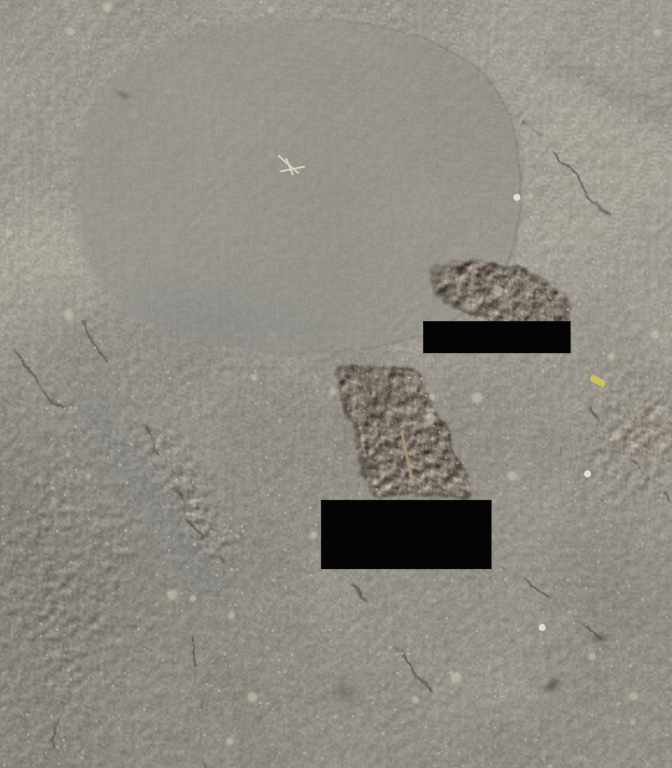
A Shadertoy shader for this texture:

```glsl
// Worn asphalt with a smooth round patch, two potholes, cracks, grit and two black bars.
const vec3 ASPHALT = vec3(0.595, 0.58, 0.545);
const vec3 PATCH = vec3(0.585, 0.578, 0.55);
const vec3 DUST = vec3(0.70, 0.68, 0.635);
const vec3 SOIL = vec3(0.49, 0.455, 0.415);
const vec3 TAR = vec3(0.51, 0.52, 0.515);
const vec3 SHADOW = vec3(0.29, 0.275, 0.25);
const vec3 STRAW = vec3(0.80, 0.77, 0.68);
const vec3 BAR = vec3(0.015);
const float GRAIN = 0.075;
const float CRACK_WIDTH = 0.0016;

float hash(vec2 p) {
    return fract(sin(dot(p, vec2(127.1, 311.7))) * 43758.5453);
}

float noise(vec2 p) {
    vec2 i = floor(p), f = fract(p);
    f = f * f * (3.0 - 2.0 * f);
    return mix(mix(hash(i), hash(i + vec2(1, 0)), f.x),
               mix(hash(i + vec2(0, 1)), hash(i + vec2(1, 1)), f.x), f.y);
}

float fbm(vec2 p) {
    float sum = 0.0, amp = 0.5;
    for (int i = 0; i < 5; i++) {
        sum += amp * noise(p);
        p = mat2(1.6, 1.2, -1.2, 1.6) * p + 7.3;
        amp *= 0.5;
    }
    return sum;
}

float segment(vec2 p, vec2 a, vec2 b) {
    vec2 d = b - a;
    return length(p - a - d * clamp(dot(p - a, d) / dot(d, d), 0.0, 1.0));
}

float box(vec2 p, vec2 halfSize) {
    vec2 d = abs(p) - halfSize;
    return length(max(d, 0.0)) + min(max(d.x, d.y), 0.0);
}

float blob(vec2 p, vec2 center, vec2 radius) {
    vec2 q = (p - center) / radius;
    return exp(-dot(q, q));
}

float cover(float d, float soft) { return 1.0 - smoothstep(-soft, soft, d); }

// Scattered round grit: one jittered stone per cell, kept with the given chance.
float grit(vec2 p, float cells, float chance) {
    vec2 id = floor(p * cells), f = fract(p * cells);
    vec2 spot = 0.3 + 0.4 * vec2(hash(id + 3.1), hash(id + 8.7));
    float radius = 0.1 + 0.17 * hash(id + 5.3);
    return step(hash(id), chance) * cover(length(f - spot) - radius, 0.1);
}

void mainImage(out vec4 fragColor, in vec2 fragCoord) {
    vec2 p = fragCoord / iResolution.y;
    float px = 0.8 / iResolution.y;
    vec2 warp = vec2(fbm(p * 34.0), fbm(p * 34.0 + 41.0)) - 0.48;
    vec2 w = p + 0.022 * warp;
    float relief = fbm(p * 110.0) - fbm(p * 110.0 + vec2(-0.35, 0.5));

    // Broad tone: pale dust on the left and upper right, darker lower left
    vec3 col = ASPHALT * (0.93 + 0.14 * fbm(p * 9.0));
    col *= 0.97 + 0.07 * smoothstep(0.1, 0.9, p.y);
    col = mix(col, DUST, 0.65 * blob(w, vec2(0.05, 0.66), vec2(0.09, 0.07)));
    col = mix(col, DUST, 0.3 * blob(w, vec2(0.77, 0.78), vec2(0.14, 0.25)));
    col *= 1.0 - 0.09 * blob(p, vec2(0.08, 0.27), vec2(0.24, 0.25));

    // Tar streaks
    float streak = exp(-pow(segment(w, vec2(0.12, 0.47), vec2(0.27, 0.24)) / 0.027, 2.0));
    streak += 0.7 * exp(-pow(segment(w, vec2(0.72, 0.92), vec2(0.86, 0.85)) / 0.018, 2.0));
    col = mix(col, TAR, 0.55 * min(streak, 1.0));

    // Loose rubble beside the potholes, on the right edge and along the lower left
    float rubble = blob(w, vec2(0.505, 0.59), vec2(0.045, 0.03))
        + blob(w, vec2(0.84, 0.43), vec2(0.06, 0.075))
        + 0.8 * exp(-pow(segment(w, vec2(0.21, 0.42), vec2(0.28, 0.29)) / 0.022, 2.0))
        + 0.6 * blob(w, vec2(0.08, 0.24), vec2(0.09, 0.17));
    rubble = min(rubble, 1.0);
    col = mix(col, SOIL * 1.12, 0.38 * rubble) + relief * (0.10 + 0.32 * rubble);

    // Cracks as warped strokes: xy start, zw end
    vec4 cracks[10] = vec4[10](
        vec4(0.196, 0.44, 0.248, 0.323), vec4(0.248, 0.323, 0.294, 0.27),
        vec4(0.653, 0.264, 0.81, 0.154), vec4(0.68, 0.843, 0.797, 0.714),
        vec4(0.255, 0.167, 0.262, 0.0), vec4(0.085, 0.09, 0.06, 0.0),
        vec4(0.77, 0.466, 0.868, 0.349), vec4(0.007, 0.557, 0.08, 0.466),
        vec4(0.457, 0.245, 0.56, 0.10), vec4(0.105, 0.583, 0.196, 0.44));
    float crack = 1.0;
    for (int i = 0; i < 10; i++) crack = min(crack, segment(w, cracks[i].xy, cracks[i].zw));
    float broken = smoothstep(0.3, 0.6, noise(p * 48.0));
    col = mix(col, SHADOW, 0.6 * broken * cover(crack - CRACK_WIDTH, 0.0018));

    // Smooth patch: superellipse with a faint rim on its right side
    vec2 q = abs((p + 0.008 * warp - vec2(0.388, 0.757)) / vec2(0.289, 0.215));
    float patchDist = (pow(pow(q.x, 2.5) + pow(q.y, 2.5), 0.4) - 1.0) * 0.23;
    vec3 patchCol = PATCH * (0.96 + 0.09 * fbm(p * 7.0 + 20.0)) + 0.03 * relief;
    patchCol = mix(patchCol, TAR, 0.35 * blob(p, vec2(0.25, 0.58), vec2(0.17, 0.05)));
    col = mix(col, patchCol, 0.85 * cover(patchDist, 0.008));
    col *= 1.0 - 0.13 * cover(abs(patchDist) - 0.001, 0.003) * smoothstep(0.3, 0.6, p.x);

    // Potholes: a sheared box and a tilted ellipse, shadowed along upper and left walls
    vec2 a = w - vec2(0.522, 0.437);
    a.x += 0.36 * a.y;
    float hole = box(a, vec2(0.048 - 0.08 * a.y, 0.073)) - 0.012;
    vec2 b = w - vec2(0.653, 0.615);
    b.y += 0.25 * b.x;
    hole = min(hole, (length(b / vec2(0.087, 0.042)) - 1.0) * 0.042);
    vec3 soil = SOIL * (0.78 + 0.45 * fbm(p * 60.0)) + 0.6 * relief;
    soil = mix(soil, DUST, 0.4 * grit(w, 95.0, 0.25));
    col = mix(col, soil, cover(hole, 0.004));
    float wall = cover(abs(hole + 0.002) - 0.002, 0.004) * smoothstep(0.2, 0.55, noise(p * 40.0));
    col = mix(col, SHADOW, 0.6 * wall);

    // Fine grain, pale grit and dark stains
    col += GRAIN * (noise(p * 330.0) - 0.5) * (1.0 - 0.5 * cover(patchDist, 0.01));
    float bare = 1.0 - 0.8 * cover(patchDist, 0.01);
    col = mix(col, DUST * 1.12, 0.5 * bare * grit(p, 125.0, 0.08));
    col = mix(col, STRAW, 0.6 * grit(p + 0.37, 38.0, 0.025) * bare);
    float stain = blob(w, vec2(0.716, 0.109), vec2(0.009)) + 0.5 * blob(w, vec2(0.448, 0.098), vec2(0.016))
        + 0.6 * blob(w, vec2(0.163, 0.879), vec2(0.008, 0.005)) + 0.7 * blob(w, vec2(0.785, 0.17), vec2(0.012, 0.006));
    col = mix(col, SHADOW, 0.6 * stain);

    // Straw, twigs, a yellow leaf and white pebbles
    float straw = min(segment(p, vec2(0.363, 0.797), vec2(0.388, 0.775)),
                      segment(p, vec2(0.366, 0.777), vec2(0.396, 0.783)));
    straw = min(straw, segment(p, vec2(0.373, 0.793), vec2(0.381, 0.773)));
    col = mix(col, STRAW * 1.08, cover(straw - 0.0012, px));
    float twig = min(segment(p, vec2(0.523, 0.437), vec2(0.538, 0.369)) - 0.0018,
                     segment(p, vec2(0.474, 0.758), vec2(0.497, 0.736)) - 0.0005);
    col = mix(col, vec3(0.66, 0.59, 0.48), 0.85 * cover(twig, px));
    float leaf = segment(p, vec2(0.773, 0.507), vec2(0.784, 0.501)) - 0.0045;
    col = mix(col, vec3(0.80, 0.76, 0.36), cover(leaf, px));
    float pebble = min(length(p - vec2(0.765, 0.383)), length(p - vec2(0.706, 0.183)));
    pebble = min(pebble, length(p - vec2(0.673, 0.743)));
    col = mix(col, vec3(0.88, 0.87, 0.84), cover(pebble - 0.0045, px));

    // Black bars
    float bars = min(box(p - vec2(0.647, 0.561), vec2(0.096, 0.0208)),
                     box(p - vec2(0.529, 0.304), vec2(0.111, 0.045)));
    fragColor = vec4(mix(clamp(col, 0.0, 1.0), BAR, cover(bars, px)), 1.0);
}
```
